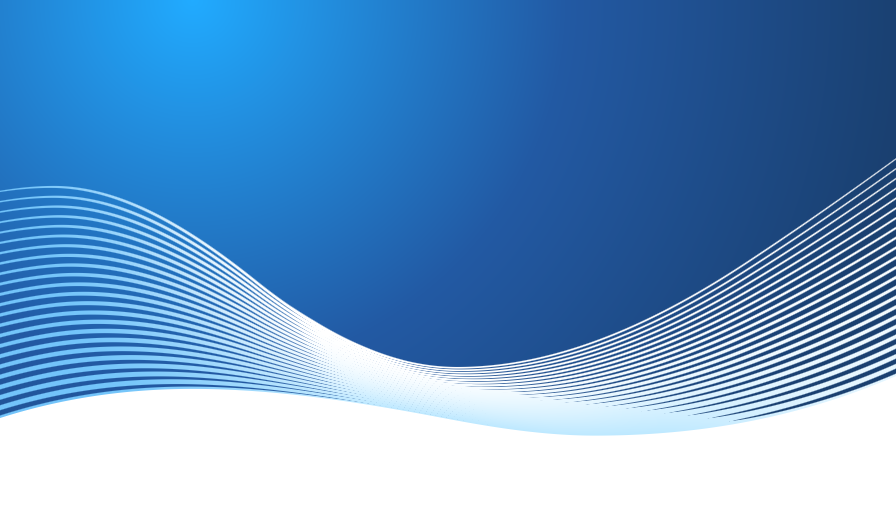
Write a WebGL 2 fragment shader that draws this background.

```glsl
#version 300 es
precision highp float;
// Blue radial glow behind a ribbon of fine wave lines over a white floor.

uniform vec2 u_resolution;
out vec4 fragColor;

const float ASPECT = 0.5664;     // canvas height in units of its width
const float LINE_COUNT = 22.0;

const vec3 GLOW = vec3(0.13, 0.67, 1.0);
const vec3 ROYAL = vec3(0.135, 0.35, 0.64);
const vec3 NAVY = vec3(0.10, 0.25, 0.44);
const vec3 SKY = vec3(0.45, 0.77, 0.98);
const vec3 PALE = vec3(0.74, 0.91, 1.0);
const vec3 WHITE = vec3(1.0);

// Curve knots: x, height, slope
const vec3 CREST[6] = vec3[6](
    vec3(0.0, 0.353, 0.16), vec3(0.0586, 0.358, 0.0), vec3(0.2865, 0.2513, -0.8),
    vec3(0.5104, 0.1563, 0.0), vec3(0.8333, 0.2734, 0.66), vec3(1.0, 0.3893, 0.73));
const vec3 FLOOR[6] = vec3[6](
    vec3(0.0, 0.1003, 0.32), vec3(0.2148, 0.1328, 0.0), vec3(0.4948, 0.1003, -0.19),
    vec3(0.6641, 0.0807, 0.0), vec3(0.832, 0.0958, 0.189), vec3(1.0, 0.1471, 0.43));

// Cubic Hermite segment between two knots
float hermite(float x, vec3 a, vec3 b) {
    float w = b.x - a.x;
    float t = (x - a.x) / w;
    float s = t * t * (3.0 - 2.0 * t);
    float r = 1.0 - t;
    return mix(a.y, b.y, s) + w * t * r * (a.z * r - b.z * t);
}

float curveHeight(float x, vec3 knots[6]) {
    float y = knots[0].y;
    for (int i = 0; i < 5; i++) {
        if (x >= knots[i].x) y = hermite(x, knots[i], knots[i + 1]);
    }
    return y;
}

vec3 backdrop(vec2 p, vec2 center) {
    float r = distance(p, center);
    vec3 inner = mix(GLOW, ROYAL, clamp(r / 0.417, 0.0, 1.0));
    return mix(inner, NAVY, clamp((r - 0.417) / 0.38, 0.0, 1.0));
}

// Share of each line interval left open; negative where the lines fuse
float gapShare(float x, float depth) {
    float leftEnd = mix(0.326, 0.38, depth);
    float rightStart = 0.449 + 0.384 * pow(depth, 1.35);
    float opening = max(1.0 - x / leftEnd, (x - rightStart) / (1.0 - rightStart));
    float ramp = sqrt(max(opening, 0.0)) + 6.0 * min(opening, 0.0);
    return max(mix(0.88, 0.5, depth) * ramp, -0.4);
}

// Coverage of evenly stacked lines, where s counts lines downward
float lineCoverage(float s, float gap, float blur) {
    float d = max(abs(fract(s + 0.5) - 0.5), -s);
    return clamp((0.5 * (1.0 - gap) - d) / blur + 0.5, 0.0, 1.0);
}

vec3 ribbonColor(float x, float depth) {
    float tint = depth * depth * (1.0 - 0.6 * smoothstep(0.7, 1.0, x));
    float bright = smoothstep(0.1, 0.42, x + 0.1 * (1.0 - depth));
    return mix(SKY, mix(WHITE, PALE, tint), bright);
}

void main() {
    vec2 p = gl_FragCoord.xy / u_resolution * vec2(1.0, ASPECT);
    float top = curveHeight(p.x, CREST);
    float bottom = curveHeight(p.x, FLOOR);

    // Glow
    vec3 color = backdrop(p, vec2(0.215, ASPECT));

    // Line ribbon
    float level = (top - p.y) / (top - bottom);
    float depth = clamp(level, 0.0, 1.0);
    float s = level * LINE_COUNT;
    float cover = lineCoverage(s, gapShare(p.x, depth), max(fwidth(s), 0.001));
    color = mix(color, ribbonColor(p.x, depth), cover);

    // White floor
    float edge = ASPECT / u_resolution.y;
    color = mix(color, WHITE, clamp((bottom - p.y) / edge + 0.5, 0.0, 1.0));

    fragColor = vec4(color, 1.0);
}
```
